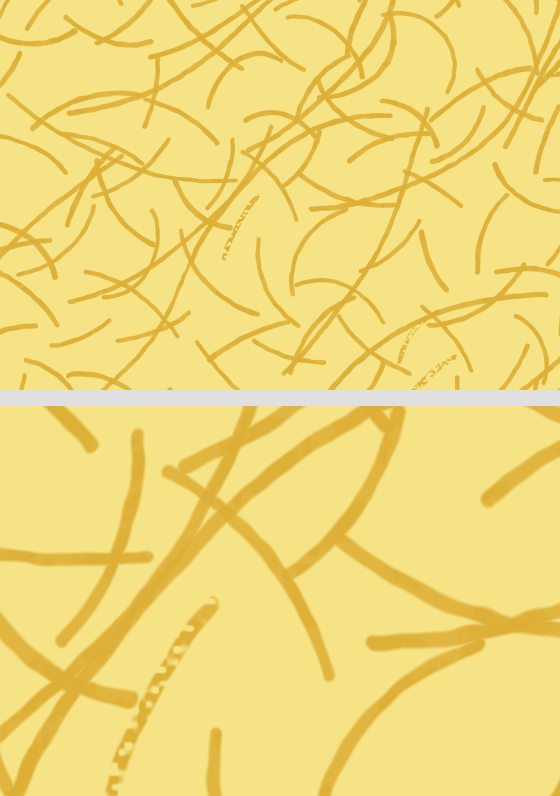
Top, the full canvas; bottom, a detail of the centre.
A WebGL 1 fragment shader for this pattern:

```glsl
precision highp float;
// Hand-drawn network of curved ochre brush strokes on pale yellow paper.
uniform vec2 u_resolution;

const vec3 PAPER = vec3(0.962, 0.89, 0.522);
const vec3 OCHRE = vec3(0.882, 0.712, 0.25);
const vec3 DEEP_OCHRE = vec3(0.866, 0.685, 0.215);

vec4 hash4(vec2 p) {
  vec4 q = fract(p.xyxy * vec4(0.1031, 0.1030, 0.0973, 0.1099));
  q += dot(q, q.wzxy + 33.33);
  return fract((q.xxyz + q.yzzw) * q.zywx);
}

float noise(vec2 p) {
  vec2 i = floor(p), f = fract(p);
  f = f * f * (3.0 - 2.0 * f);
  float low = mix(hash4(i).x, hash4(i + vec2(1.0, 0.0)).x, f.x);
  float high = mix(hash4(i + vec2(0.0, 1.0)).x, hash4(i + 1.0).x, f.x);
  return mix(low, high, f.y);
}

vec2 wobble(vec2 p) {
  return vec2(noise(p), noise(p + 37.7)) - 0.5;
}

vec2 rotate(vec2 p, float angle) {
  float c = cos(angle), s = sin(angle);
  return vec2(c * p.x + s * p.y, c * p.y - s * p.x);
}

// Distance to an arc through the origin, curving towards +y
float arcDistance(vec2 p, float radius, float halfLength) {
  vec2 q = vec2(abs(p.x), radius - p.y);
  float spread = halfLength / radius;
  vec2 tip = radius * vec2(sin(spread), cos(spread));
  return atan(q.x, q.y) < spread ? abs(length(q) - radius) : length(q - tip);
}

// Adds one jittered stroke per cell; ink holds (union, sum) of coverage
void addStrokes(vec2 p, float cell, float isLong, float grain, float soft, inout vec2 ink) {
  vec2 home = floor(p / cell);
  for (int j = -2; j <= 2; j++) {
    for (int i = -2; i <= 2; i++) {
      vec2 id = home + vec2(float(i), float(j));
      vec4 a = hash4(id + 71.0 + 130.0 * isLong);
      vec4 b = hash4(id + 213.0 + 90.0 * isLong);

      // Short strokes alternate along and across; long ones mostly run along
      float across = mix(mod(id.x + id.y, 2.0), step(0.68, b.w), isLong);
      float angle = across * 1.57 + (a.z - 0.5) * mix(1.1, 0.7, isLong);
      vec2 local = rotate(p - (id + 0.5 + (a.xy - 0.5) * 0.55) * cell, angle);
      local.y *= b.x < mix(0.5, 0.7, isLong) ? 1.0 : -1.0;

      float radius = mix(mix(0.13, 0.42, b.y), mix(0.5, 1.3, b.y), isLong);
      float halfLength = mix(mix(0.08, 0.165, a.w), mix(0.3, 0.54, a.w), isLong);
      float d = arcDistance(local, radius, halfLength) - mix(0.0053, 0.0068, b.z);
      float cover = 1.0 - smoothstep(-soft, soft, d);

      // A few strokes are drawn with a dry brush
      float dry = (1.0 - isLong) * step(0.94, fract(b.z * 17.0));
      cover *= mix(1.0, smoothstep(0.2, 0.65, grain), dry);
      ink = vec2(max(ink.x, cover), ink.y + cover);
    }
  }
}

void main() {
  vec2 uv = gl_FragCoord.xy / u_resolution.y;
  float soft = max(0.002, 0.75 / u_resolution.y);
  float grain = noise(uv * 170.0);

  // Slow bends give S-curves, fine ones roughen the brush edge
  vec2 p = uv + 0.05 * wobble(uv * 3.6) + 0.003 * wobble(uv * 55.0);
  p = rotate(p, 0.86) + 6.0;

  vec2 ink = vec2(0.0);
  addStrokes(p, 0.4, 1.0, grain, soft, ink);
  addStrokes(p, 0.15, 0.0, grain, soft, ink);

  // Overlaps and uneven pigment deepen the ochre
  float pigment = smoothstep(0.42, 0.6, noise(uv * 28.0) * 0.7 + grain * 0.3);
  float depth = max(clamp(ink.y - ink.x, 0.0, 1.0), pigment * 0.85);
  vec3 color = mix(PAPER, mix(OCHRE, DEEP_OCHRE, depth), ink.x);
  gl_FragColor = vec4(color, 1.0);
}
```
